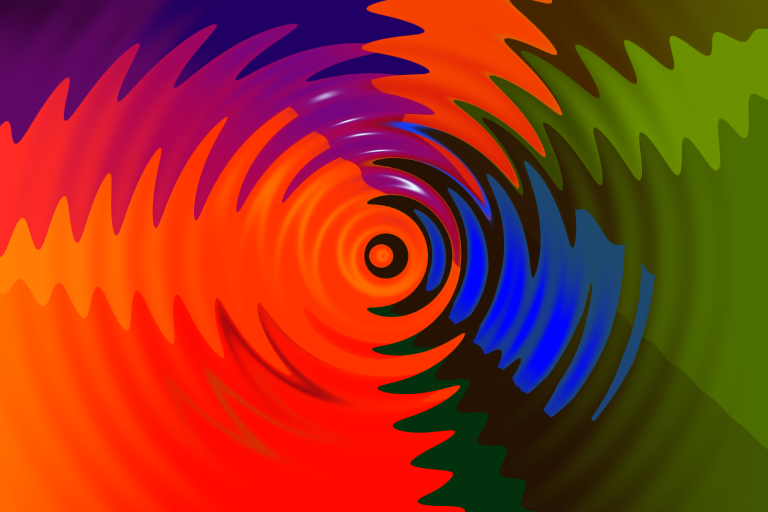
Reproduce this background procedurally as a Shadertoy shader.

```glsl
// Pond ripples over a field of saturated colour patches.
// A damped ring wave slides every point along one diagonal; the slid point
// is then coloured by curved borders, half planes and soft glows.

#define RING_PITCH 0.0752
#define RING_START 0.0332
#define WAVE_HEIGHT 0.117
#define WAVE_REACH 0.90
#define CENTRE vec2(-0.002, 0.0)

// Antialiased step: 1 where d is positive
float inside(float d) {
    return clamp(d / max(fwidth(d), 1e-4) + 0.5, 0.0, 1.0);
}

// Soft elliptical spot
float glow(vec2 p, vec2 centre, vec2 size) {
    vec2 q = (p - centre) / size;
    return exp(-dot(q, q));
}

// Diagonal displacement by a ring wave fading outward
vec2 ripple(vec2 p) {
    float r = length(p - CENTRE);
    float height = WAVE_HEIGHT * max(0.0, 1.0 - r / WAVE_REACH);
    float wave = cos(6.28318 * (r - RING_START) / RING_PITCH);
    return p - vec2(-1.0, 1.0) * height * wave;
}

// Signed depth inside the convex blue patch, corners clockwise
float bluePatch(vec2 p) {
    vec2 corner[8] = vec2[8](
        vec2(0.35, 0.113), vec2(0.50, -0.008), vec2(0.451, -0.174), vec2(0.363, -0.273),
        vec2(0.285, -0.273), vec2(0.201, -0.197), vec2(0.139, -0.086), vec2(0.168, 0.012));
    float depth = 1.0;
    for (int i = 0; i < 8; i++) {
        vec2 side = normalize(corner[(i + 1) % 8] - corner[i]);
        depth = min(depth, dot(p - corner[i], vec2(side.y, -side.x)));
    }
    return depth;
}

// Reds, oranges, crimson and violet of the left side
vec3 warmSide(vec2 p, float edgeDepth) {
    vec3 red = mix(vec3(1.0, 0.45, 0.0), vec3(1.0, 0.04, 0.0), smoothstep(-0.85, -0.3, p.x));
    red.g += 0.22 * glow(p, vec2(-0.04, -0.08), vec2(0.16, 0.13));
    red = mix(red, vec3(0.55, 0.02, 0.06), 0.8 * glow(p, vec2(-0.22, -0.2), vec2(0.06, 0.04)));
    red = mix(red, vec3(0.72, 0.28, 0.0), 0.6 * glow(p, vec2(-0.28, -0.31), vec2(0.10, 0.03)));

    vec3 orange = mix(vec3(1.0, 0.5, 0.02), vec3(1.0, 0.2, 0.0), smoothstep(-0.75, -0.3, p.x));
    orange.g += 0.22 * glow(p, vec2(-0.12, 0.05), vec2(0.13, 0.06));
    vec3 col = mix(red, orange, inside(p.y + 0.207 + 0.2 * p.x));

    vec3 crimson = mix(vec3(1.0, 0.17, 0.14), vec3(0.68, 0.02, 0.32), smoothstep(-0.75, -0.36, p.x));
    crimson = mix(crimson, vec3(0.46, 0.02, 0.5), glow(p, vec2(-0.15, 0.34), vec2(0.18, 0.09)));
    crimson = mix(crimson, vec3(0.6, 0.02, 0.08), smoothstep(0.0, 0.09, p.x));
    float crimsonLine = min(0.295 + 0.36 * p.x, 0.12 - 0.9 * p.x);
    col = mix(col, crimson, inside(p.y - crimsonLine));

    vec3 violet = mix(vec3(0.38, 0.03, 0.4), vec3(0.13, 0.0, 0.4), smoothstep(-0.52, -0.35, p.x));
    violet *= 1.0 - 0.5 * glow(p, vec2(-0.75, 0.52), vec2(0.25, 0.1));
    float fromApex = p.x + 0.242;
    col = mix(col, violet, inside(p.y - 0.41 + 0.697 * fromApex * fromApex));

    vec3 ember = mix(vec3(0.85, 0.1, 0.03), vec3(0.96, 0.26, 0.0), smoothstep(0.15, 0.45, p.y));
    col = mix(col, ember, inside(p.x - 0.02 - 0.8 * max(0.0, 0.3 - p.y)));

    // Golden rim along the border with the dark side
    float rim = exp(-edgeDepth * edgeDepth / 0.0004) * smoothstep(-0.2, 0.1, p.y);
    return mix(col, vec3(0.85, 0.42, 0.0), 0.6 * rim);
}

// Olive, green and blue of the right side
vec3 darkSide(vec2 p) {
    vec3 brown = vec3(0.17, 0.09, 0.01);
    vec3 col = mix(brown, vec3(0.30, 0.43, 0.0), smoothstep(0.25, 0.72, p.x));
    col = mix(col, col * vec3(0.85, 0.78, 1.0), inside(-p.y - 0.008 - 0.913 * (p.x - 0.344)));

    // Bright band below the olive upper corner
    vec3 band = mix(vec3(0.22, 0.27, 0.0), vec3(0.42, 0.57, 0.0), smoothstep(0.25, 0.6, p.x));
    float bandFloor = max(0.32 - 1.1 * (0.75 - p.x), 0.197);
    float bandTop = 0.441 - 0.22 * (0.75 - p.x);
    col = mix(col, band, inside(p.y - bandFloor));
    vec3 olive = mix(vec3(0.27, 0.14, 0.0), vec3(0.33, 0.34, 0.0), smoothstep(0.3, 0.75, p.x));
    col = mix(col, olive, inside(p.y - bandTop));

    // Deep green wedge at the foot
    float wedge = min(0.129 - 0.61 * (p.y + 0.232) - p.x, -0.16 - p.y);
    col = mix(col, vec3(0.01, 0.19, 0.05), inside(wedge));

    // Blue patch with its bright core
    vec3 steel = mix(vec3(0.12, 0.29, 0.43), vec3(0.0, 0.02, 1.0),
                     min(1.0, 1.3 * glow(p, vec2(0.275, -0.12), vec2(0.09, 0.11))));
    return mix(col, steel, inside(bluePatch(p)));
}

void mainImage(out vec4 fragColor, in vec2 fragCoord) {
    vec2 p = ripple((fragCoord - 0.5 * iResolution.xy) / iResolution.y);

    // Winding border between the two sides
    float edge = 0.07 + 0.219 * smoothstep(0.08, 0.334, p.y)
               + 0.05 * (1.0 - smoothstep(-0.5, -0.33, p.y));
    float edgeDepth = edge - p.x;
    vec3 col = mix(darkSide(p), warmSide(p, edgeDepth), inside(edgeDepth));

    // Small highlights
    col = mix(col, vec3(0.05, 0.25, 1.0), glow(p, vec2(0.125, 0.175), vec2(0.035, 0.018)));
    col = mix(col, vec3(0.4, 0.05, 0.6), 0.6 * glow(p, vec2(-0.037, 0.23), vec2(0.07, 0.05)));
    col = mix(col, vec3(0.9, 0.97, 1.0), glow(p, vec2(-0.037, 0.23), vec2(0.022, 0.016)));
    fragColor = vec4(clamp(col, 0.0, 1.0), 1.0);
}
```
